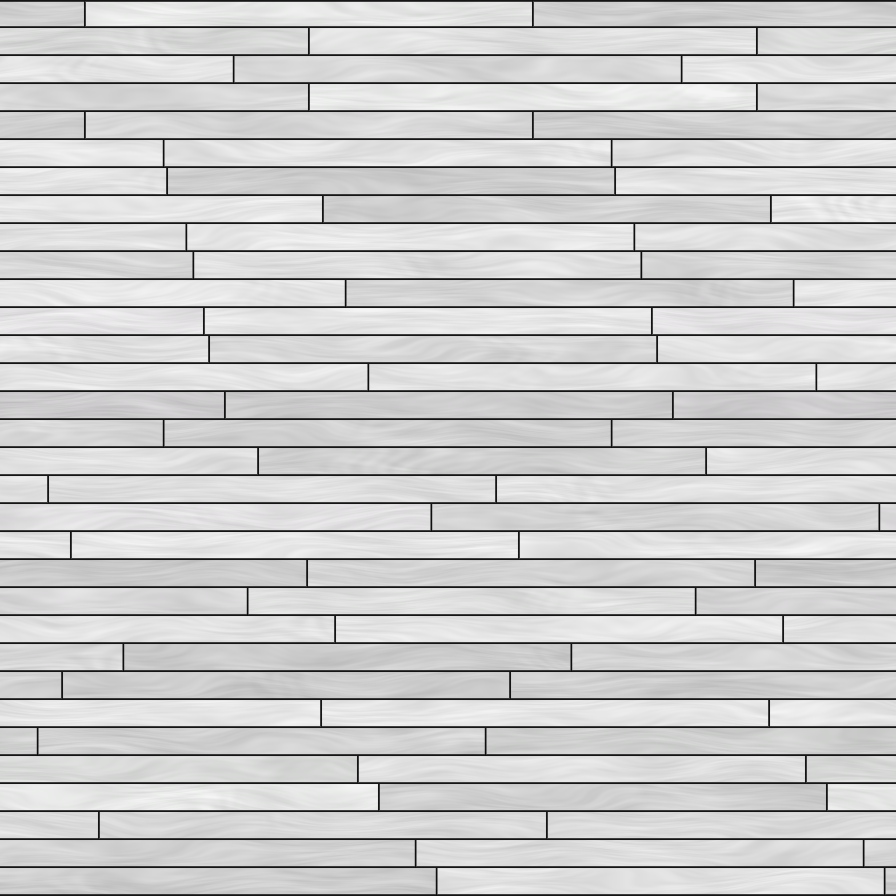
This texture is drawn by a three.js fragment shader. Its source:

```glsl
// Pale grey wood floor: thin staggered planks with flowing grain and black seams.
#define ROWS 32.0         // planks down
#define COLUMNS 2.0       // planks across
#define JOINT_STEPS 256.0 // possible joint places along one plank
#define SEAM_WIDTH 0.00195
#define EDGE_SOFTNESS 0.0007
#define GRAIN_BEND 0.028  // how far the fibres wander across a plank
#define GRAIN_CONTRAST 0.085
#define CLOUD_CONTRAST 0.055
#define CURL_CONTRAST 0.07
#define DARK_PLANK 0.795
#define LIGHT_PLANK 0.907
#define SEAM_COLOR vec3(0.06)

varying vec2 vUv;

float hash(vec2 p) {
  p = fract(p * vec2(0.1031, 0.1137));
  p += dot(p, p.yx + 33.33);
  return fract((p.x + p.y) * p.x * 17.0);
}

vec2 gradient(vec2 cell) {
  float angle = 6.28318 * hash(cell + 7.3);
  return vec2(cos(angle), sin(angle));
}

float gradientNoise(vec2 p) {
  vec2 i = floor(p);
  vec2 f = p - i;
  vec2 s = f * f * f * (f * (f * 6.0 - 15.0) + 10.0);
  vec2 e = vec2(1.0, 0.0);
  float low = mix(dot(gradient(i), f), dot(gradient(i + e.xy), f - e.xy), s.x);
  float high = mix(dot(gradient(i + e.yx), f - e.yx), dot(gradient(i + e.xx), f - e.xx), s.x);
  return mix(low, high, s.y);
}

// Brightness change of the wood at a place on a plank
float woodGrain(vec2 p, vec2 seed) {
  // Bent fibre direction
  float bend = gradientNoise(p * vec2(6.5, 24.0) + seed);
  float flow = p.y + GRAIN_BEND * bend;

  // Fibres from broad to fine
  float fibres = 0.50 * gradientNoise(vec2(p.x * 7.0, flow * 110.0) + seed.yx);
  fibres += 0.55 * gradientNoise(vec2(p.x * 15.0, flow * 210.0) + seed + 31.0);
  fibres += 0.35 * gradientNoise(vec2(p.x * 34.0, flow * 400.0) + seed + 67.0);

  // Soft clouds, and curly figure in a few places
  float cloud = gradientNoise(vec2(p.x * 8.0, flow * 40.0) + seed + 91.0);
  float curlMask = smoothstep(0.15, 0.5, gradientNoise(vec2(p.x * 5.0, 0.5) + seed + 13.0));
  float curl = gradientNoise(vec2(p.x * 48.0 + bend * 5.0, flow * 42.0) + seed + 47.0);

  return GRAIN_CONTRAST * fibres + CLOUD_CONTRAST * cloud + CURL_CONTRAST * curlMask * curl;
}

// 1 on a seam, 0 on the wood
float seamLine(float distanceToSeam) {
  float halfWidth = 0.5 * SEAM_WIDTH;
  return 1.0 - smoothstep(halfWidth - EDGE_SOFTNESS, halfWidth + EDGE_SOFTNESS, distanceToSeam);
}

// Distance to the seam at the start of each cell of the given size
float seamDistance(float position, float size) {
  float centered = position - 0.5 * SEAM_WIDTH;
  return abs(centered - size * floor(centered / size + 0.5));
}

void main() {
  // Staggered plank layout that wraps from side to side
  float row = floor(vUv.y * ROWS);
  float plankLength = 1.0 / COLUMNS;
  float stagger = floor(hash(vec2(row + 3.0, 19.0)) * JOINT_STEPS) / JOINT_STEPS * plankLength;
  float along = vUv.x - stagger;
  float column = mod(floor(along / plankLength), COLUMNS);
  vec2 plank = vec2(column, row);
  vec2 local = vec2(mod(along, plankLength), vUv.y - row / ROWS);

  // Plank tone, faint tint and grain
  vec2 seed = 80.0 * vec2(hash(plank + 11.7), hash(plank + 53.1));
  float tone = mix(DARK_PLANK, LIGHT_PLANK, hash(plank + 29.4));
  vec3 tint = vec3(0.003, -0.003, 0.003) * (hash(plank + 71.9) * 2.0 - 1.0);
  vec3 color = vec3(tone + woodGrain(local, seed)) + tint;
  color = clamp(color, 0.68, 0.955);

  // Long seams, end joints and the top border
  float longSeam = min(seamDistance(vUv.y, 1.0 / ROWS), abs(1.0 - 0.5 * SEAM_WIDTH - vUv.y));
  float endJoint = seamDistance(along, plankLength);
  float seam = seamLine(min(longSeam, endJoint));

  gl_FragColor = vec4(mix(color, SEAM_COLOR, seam), 1.0);
}
```
